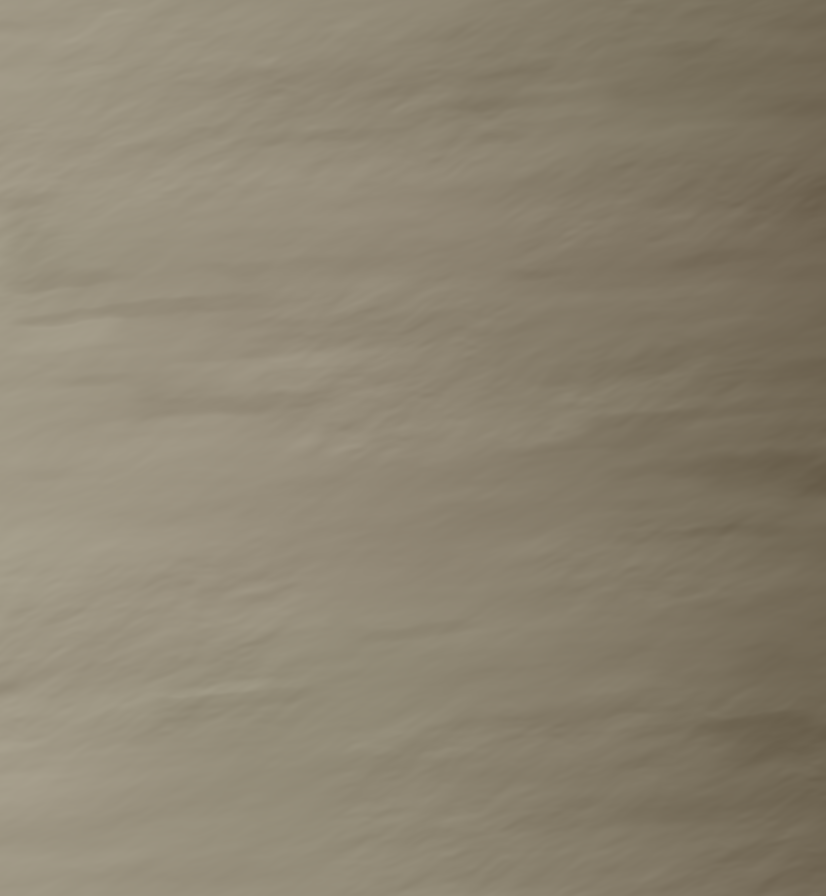
This texture is drawn by a Shadertoy shader. Its source:

```glsl
float hash(vec2 p) {
    return fract(sin(dot(p, vec2(127.1, 311.7))) * 43758.5453);
}

float noise(vec2 p) {
    vec2 cell = floor(p), f = fract(p);
    f = f * f * f * (f * (f * 6.0 - 15.0) + 10.0);
    return mix(mix(hash(cell), hash(cell + vec2(1, 0)), f.x),
               mix(hash(cell + vec2(0, 1)), hash(cell + vec2(1, 1)), f.x), f.y);
}

// Layered noise centred on zero
float fbm(vec2 p) {
    float sum = 0.0, amplitude = 0.5;
    for (int i = 0; i < 4; i++) {
        sum += amplitude * (noise(p) - 0.5);
        p = mat2(1.6, 0.25, -0.25, 1.9) * p + 17.3;
        amplitude *= 0.5;
    }
    return sum;
}

// Small surface bumps, leaning up to the right
float bumps(vec2 p) {
    vec2 q = mat2(0.95, -0.31, 0.31, 0.95) * p;
    return fbm(q * vec2(20.0, 44.0) + 0.6 * fbm(p * 18.0));
}

void mainImage(out vec4 fragColor, in vec2 fragCoord) {
    vec2 uv = fragCoord / iResolution.xy;
    vec2 p = fragCoord / iResolution.y;

    // Grain rises slightly to the right and wavers
    vec2 grain = mat2(0.995, -0.095, 0.095, 0.995) * p;
    grain.y += 0.016 * fbm(grain * vec2(5.0, 7.0) + 3.0);
    vec2 rough = grain + 0.009 * vec2(fbm(p * 30.0), fbm(p * 30.0 + 50.0));

    // Light falls off from left to right
    float tone = 1.02 - 0.44 * uv.x - 0.58 * uv.x * uv.x;
    tone -= 0.08 * smoothstep(0.6, 1.0, uv.y) * (1.0 - uv.x);

    // Broad soft bands and narrower streaks
    tone += 0.30 * fbm(rough * vec2(1.8, 13.0));
    tone += 0.24 * fbm(rough * vec2(4.5, 30.0) + 41.0);

    // Patchy embossed relief, lit from above
    float patches = smoothstep(0.35, 0.75, noise(grain * vec2(4.0, 10.0) + 8.0));
    float relief = bumps(grain) - bumps(grain + vec2(-0.002, 0.005));
    tone += relief * mix(0.20, 0.48, patches);

    // Short flat dark wisps and pale glints, thin across the grain
    float dark = noise(rough * vec2(8.0, 52.0) + 70.0);
    float pale = noise(rough * vec2(7.0, 48.0) + 130.0);
    float sparse = smoothstep(0.40, 0.80, noise(grain * vec2(4.0, 11.0) + 29.0));
    tone -= 0.16 * sparse * smoothstep(0.55, 0.95, dark);
    tone += 0.11 * sparse * smoothstep(0.60, 0.95, pale);

    // Warm grey ramp with faint olive and rosy drifts
    vec3 color = mix(vec3(0.44, 0.400, 0.327), vec3(0.628, 0.599, 0.526), tone);
    color += vec3(0.008, -0.006, 0.004) * fbm(grain * vec2(2.5, 6.0) + 90.0);
    fragColor = vec4(color, 1.0);
}
```
